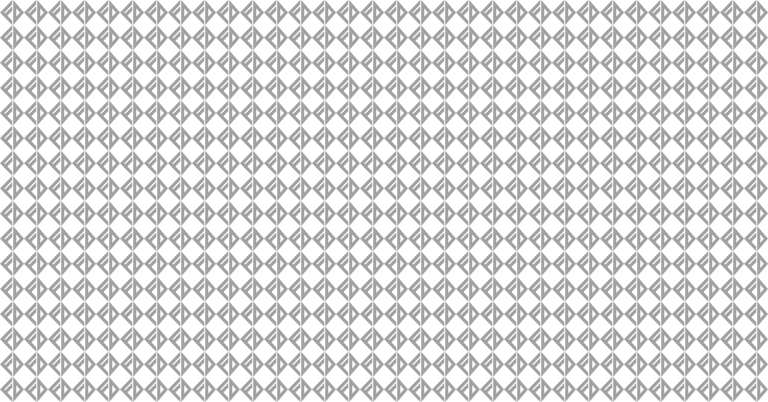
This pattern is drawn by a Shadertoy shader. Its source:

```glsl
// A 32 by 16 grid of grey diamonds on white, each split by a thin vertical seam.
// Left halves are two arms with an inner bar; right halves are hollow triangles.
// Signed distances give the shapes, and a 4 by 4 sample grid smooths the edges.

const float HALF_HEIGHT = 0.523;  // in cell widths
const float BAR = 0.13;           // stroke width

// Negative where d lies between the two limits
float band(float d, float lower, float upper) {
    return max(lower - d, d - upper);
}

// Left half: both outer arms plus a bar parallel to the upper arm
float forkedHalf(vec2 p) {
    vec2 fromTip = p - vec2(-0.5, 0.0);
    vec2 n = normalize(vec2(HALF_HEIGHT, 0.51));
    float fromLower = dot(fromTip, n);
    float fromUpper = dot(fromTip, n * vec2(1.0, -1.0));
    float outside = max(max(-fromLower, -fromUpper), p.x - 0.01);
    float arms = min(fromLower, fromUpper) - BAR;
    float innerBar = band(fromUpper, BAR + 0.052, 2.0 * BAR + 0.052);
    return max(outside, min(arms, innerBar));
}

// Right half: outline of a triangle pointing right
float hollowHalf(vec2 p) {
    vec2 n = normalize(vec2(HALF_HEIGHT, 0.45));
    float fromLeg = dot(vec2(0.5 - p.x, -abs(p.y)), n);
    float inset = min(fromLeg, p.x - 0.05);
    return band(inset, 0.0, BAR);
}

float diamond(vec2 grid) {
    vec2 p = (fract(grid) - 0.5) * vec2(1.0, 2.0 * HALF_HEIGHT);
    return min(forkedHalf(p), hollowHalf(p));
}

void mainImage(out vec4 fragColor, in vec2 fragCoord) {
    float soft = 4.0 / iResolution.x;  // half a sample, in cell widths
    float ink = 0.0;

    // Average the coverage over the pixel
    for (int j = 0; j < 4; j++) {
        for (int i = 0; i < 4; i++) {
            vec2 offset = (vec2(i, j) + 0.5) / 4.0 - 0.5;
            vec2 grid = (fragCoord + offset) / iResolution.xy * vec2(32.0, 16.0);
            ink += 1.0 - smoothstep(-soft, soft, diamond(grid));
        }
    }

    fragColor = vec4(mix(vec3(1.0), vec3(0.63), ink / 16.0), 1.0);
}
```
